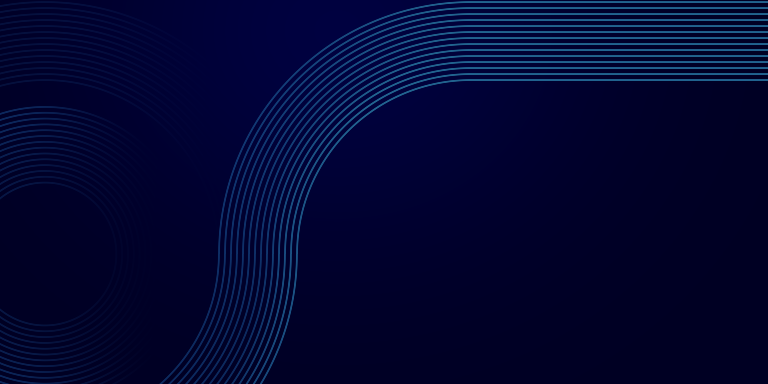
This background is drawn by a Shadertoy shader. Its source:

```glsl
// Deep navy backdrop with an S-shaped ribbon of fine teal lines and faded concentric rings.

#define LINE_COUNT 14.0
#define LINE_HALF_WIDTH 0.0024
#define RIBBON_INNER 0.453
#define RIBBON_WIDTH 0.2031
#define RING_INNER 0.186
#define RING_WIDTH 0.197
#define RING_CENTER vec2(0.117, 0.3385)
#define BEND_CENTER vec2(1.2266, 0.3385)

const vec3 NAVY = vec3(0.0, 0.0, 0.135);
const vec3 GLOW = vec3(0.0, 0.004, 0.115);
const vec3 BLUE = vec3(0.065, 0.22, 0.45);
const vec3 TEAL = vec3(0.13, 0.39, 0.56);

// Coverage of evenly spaced lines across a band; offset runs from 0 to width.
float lineBundle(float offset, float width, float pixel) {
    float gap = width / (LINE_COUNT - 1.0);
    float nearest = clamp(round(offset / gap), 0.0, LINE_COUNT - 1.0);
    float dist = abs(offset - nearest * gap);
    return 1.0 - smoothstep(-0.5 * pixel, 0.5 * pixel, dist - LINE_HALF_WIDTH);
}

// Distance across the ribbon, measured from its lower right edge.
float ribbonOffset(vec2 p) {
    if (p.y < RING_CENTER.y)
        return RIBBON_INNER + RIBBON_WIDTH - length(p - RING_CENTER);
    vec2 q = p - BEND_CENTER;
    return (q.x > 0.0 ? q.y : length(q)) - RIBBON_INNER;
}

// Soft light near the top centre.
vec3 backdrop(vec2 p) {
    vec2 q = (p - vec2(0.88, 0.92)) / vec2(0.66, 0.58);
    return NAVY + GLOW * exp(-dot(q, q));
}

void mainImage(out vec4 fragColor, in vec2 fragCoord) {
    float pixel = 1.0 / iResolution.y;
    vec2 p = fragCoord * pixel;
    vec3 color = backdrop(p);

    // Concentric rings, fading toward the right
    float radius = length(p - RING_CENTER);
    float smallRings = lineBundle(radius - RING_INNER, RING_WIDTH, pixel);
    float largeRings = lineBundle(radius - RIBBON_INNER, RIBBON_WIDTH, pixel);
    float smallFade = 0.72 * (1.0 - smoothstep(0.0, 0.42, p.x))
                    * mix(0.55, 1.0, smoothstep(RING_INNER, RING_INNER + RING_WIDTH, radius));
    float largeFade = 0.28 * (1.0 - smoothstep(0.12, 0.6, p.x));
    color = mix(color, BLUE, smallRings * smallFade);
    color = mix(color, BLUE, largeRings * largeFade);

    // Ribbon, brighter toward the right and along its inner edge
    float offset = ribbonOffset(p);
    float ribbon = lineBundle(offset, RIBBON_WIDTH, pixel);
    float edge = 1.0 - smoothstep(0.0, 0.5 * RIBBON_WIDTH, offset);
    float tealness = clamp(smoothstep(0.6, 1.25, p.x) + 0.45 * edge, 0.0, 1.0);
    float strength = mix(0.72, 1.0, smoothstep(0.0, 0.8, p.y + 0.5 * edge));
    color = mix(color, mix(BLUE, TEAL, tealness), ribbon * strength);

    fragColor = vec4(color, 1.0);
}
```
